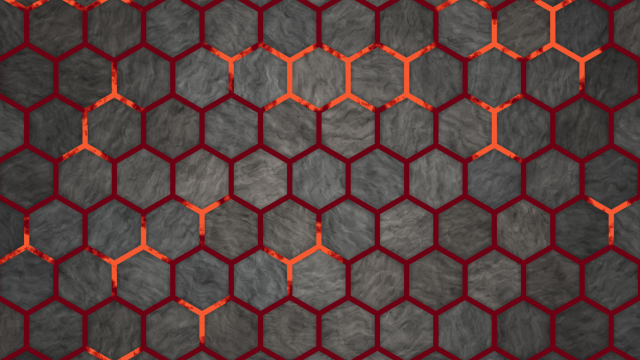
This pattern is drawn by a Shadertoy shader. Its source:

```glsl
// Stone hexagon tiles separated by dark red seams that glow like embers at scattered joints.

const float PITCH = 0.1624;             // tile width, in canvas heights
const float SEAM_HALF_WIDTH = 0.045;    // in tile widths
const vec2 LATTICE = vec2(1.0, 1.7320508);
const vec3 SEAM_COLOUR = vec3(0.42, 0.005, 0.07);
const vec3 EMBER_COLOUR = vec3(0.70, 0.13, 0.09);
const vec3 GLOW_COLOUR = vec3(0.97, 0.35, 0.19);

float hash(vec2 p) {
    vec3 h = fract(p.xyx * vec3(0.1031, 0.1030, 0.0973));
    h += dot(h, h.yzx + 33.33);
    return fract((h.x + h.y) * h.z);
}

float valueNoise(vec2 p) {
    vec2 cell = floor(p), f = fract(p);
    f = f * f * (3.0 - 2.0 * f);
    float low = mix(hash(cell), hash(cell + vec2(1, 0)), f.x);
    float high = mix(hash(cell + vec2(0, 1)), hash(cell + vec2(1, 1)), f.x);
    return mix(low, high, f.y);
}

float fbm(vec2 p) {
    float sum = 0.0, amplitude = 0.5;
    for (int i = 0; i < 4; i++) {
        sum += amplitude * valueNoise(p);
        p = mat2(1.6, 1.2, -1.2, 1.6) * p + 17.3;
        amplitude *= 0.5;
    }
    return sum / 0.9375;
}

mat2 rotation(float angle) {
    float c = cos(angle), s = sin(angle);
    return mat2(c, s, -s, c);
}

// Centre of the hexagon containing p
vec2 hexCentre(vec2 p) {
    vec2 even = round(p / LATTICE) * LATTICE;
    vec2 odd = (floor(p / LATTICE) + 0.5) * LATTICE;
    return distance(p, even) < distance(p, odd) ? even : odd;
}

// Distance from a point inside a pointy-top hexagon to its border
float hexBorder(vec2 p) {
    p = abs(p);
    return 0.5 - max(p.x, dot(p, vec2(0.5, 0.8660254)));
}

// Integer label shared by all tiles that meet at a lattice point
vec2 latticeId(vec2 p) {
    return round(p * vec2(2.0, 3.4641016));
}

// Some joints glow alone, others in pairs along an upright seam
float jointStrength(vec2 id) {
    vec2 seamId = vec2(id.x, round(id.y / 3.0));
    float lit = max(step(0.93, hash(id + 61.0)), step(0.94, hash(seamId + 207.0)));
    return lit * mix(0.75, 1.15, hash(id + 119.0));
}

float seamHeat(vec2 p, vec2 centre) {
    float heat = 0.0;
    for (int k = 0; k < 6; k++) {
        float angle = float(k) * 1.0471976;
        vec2 joint = centre + 0.5773503 * vec2(sin(angle), cos(angle));
        float falloff = max(0.0, 1.0 - distance(p, joint) / 0.62);
        heat += falloff * jointStrength(latticeId(joint));
    }
    float mottle = fbm(p * 9.0 + 40.0) - 0.5;
    return heat + 1.3 * mottle * smoothstep(0.0, 0.2, heat);
}

vec3 seamColour(float heat) {
    vec3 colour = mix(SEAM_COLOUR, EMBER_COLOUR, smoothstep(0.08, 0.35, heat));
    return mix(colour, GLOW_COLOUR, smoothstep(0.32, 0.62, heat));
}

// Rough rock with a grain direction of its own in every tile
vec3 stoneColour(vec2 local, vec2 id, float light) {
    float seed = hash(id + 11.0);
    vec2 grain = rotation(seed * 6.2831853) * local + 30.0 * vec2(seed, hash(id + 5.0));
    vec2 s = grain * vec2(5.0, 9.0);
    s += 1.8 * vec2(fbm(grain * 4.0), fbm(grain * 4.0 + 9.0));
    float relief = fbm(s) - fbm(s + vec2(0.22, 0.3));
    float blotch = fbm(grain * 3.0 + 70.0) - 0.5;
    float crease = 1.0 - smoothstep(0.0, 0.03, abs(fbm(grain * vec2(2.0, 3.5) + 23.0) - 0.5));
    float value = light + 0.07 * (hash(id + 3.0) - 0.5);
    value *= 1.0 + 0.75 * relief + 0.45 * blotch - 0.10 * crease;
    vec3 tint = mix(vec3(0.98, 1.0, 0.99), vec3(1.05, 1.0, 0.95), hash(id + 29.0));
    return value * tint;
}

void mainImage(out vec4 fragColor, in vec2 fragCoord) {
    vec2 canvas = (fragCoord - 0.5 * iResolution.xy) / iResolution.y;
    vec2 p = canvas / PITCH + vec2(0.018, -0.018);
    float pixel = 1.0 / (iResolution.y * PITCH);

    vec2 centre = hexCentre(p);
    vec2 local = p - centre;
    float border = hexBorder(local);

    // Tiles: brightest mid canvas, slightly shaded beside the seams
    float light = mix(0.41, 0.235, smoothstep(0.0, 1.0, length(canvas)));
    vec3 stone = stoneColour(local, latticeId(centre), light);
    stone *= mix(0.85, 1.0, smoothstep(SEAM_HALF_WIDTH, 0.13, border));

    // Seams
    vec3 seam = seamColour(seamHeat(p, centre));
    float tileMask = smoothstep(-0.75 * pixel, 0.75 * pixel, border - SEAM_HALF_WIDTH);
    fragColor = vec4(mix(seam, stone, tileMask), 1.0);
}
```
